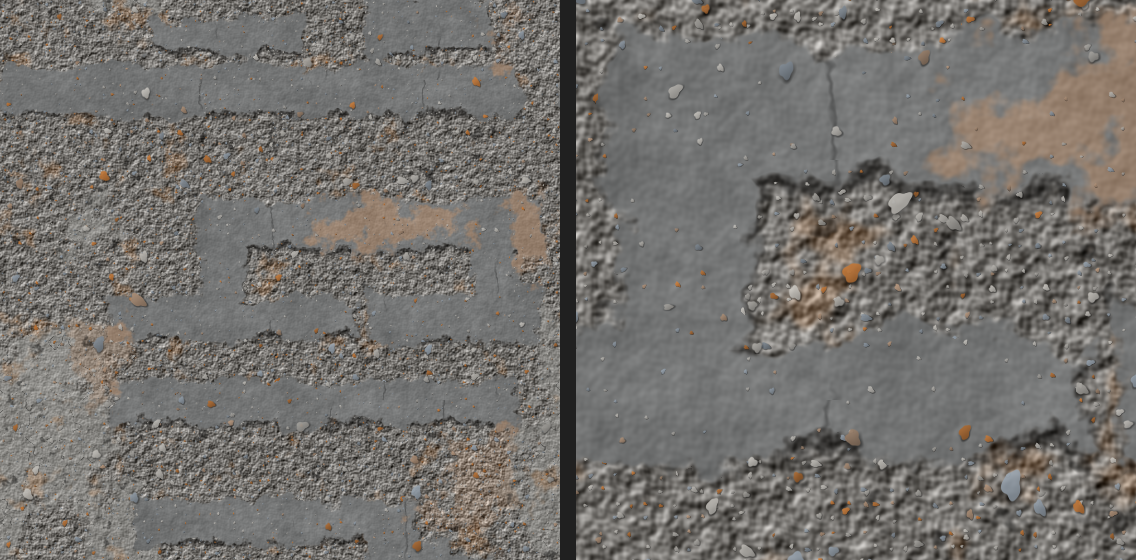
Left: the whole. Right: its middle third, enlarged.
Reproduce this texture procedurally as a Shadertoy shader.

```glsl
// Weathered masonry: smooth mortar courses half buried in rough gravel, with ochre
// stains, crumbling plaster and loose pebbles. Wrapped boxes lay out the zones,
// periodic gradient noise erodes and lights them, jittered cells scatter stones.

const vec2 LIGHT = vec2(-0.6, 0.8);
const vec3 RUBBLE = vec3(0.445, 0.435, 0.42);
const vec3 MORTAR = vec3(0.455, 0.46, 0.46);
const vec3 PLASTER = vec3(0.54, 0.535, 0.52);
const vec3 OCHRE = vec3(0.64, 0.53, 0.44);
const vec3 RUST = vec3(0.70, 0.43, 0.20);
const vec3 SLATE = vec3(0.52, 0.56, 0.60);
const vec3 CHALK = vec3(0.68, 0.67, 0.65);

// Zones as centre.xy, half size.zw
const vec4 SLABS[11] = vec4[](
    vec4(0.465, 0.84, 0.465, 0.043), vec4(0.40, 0.935, 0.14, 0.03),
    vec4(0.77, 0.955, 0.11, 0.05), vec4(0.665, 0.60, 0.30, 0.048),
    vec4(0.405, 0.55, 0.041, 0.10), vec4(0.88, 0.52, 0.04, 0.125),
    vec4(0.42, 0.432, 0.225, 0.034), vec4(0.806, 0.436, 0.15, 0.045),
    vec4(0.56, 0.28, 0.36, 0.038), vec4(0.50, 0.07, 0.25, 0.04),
    vec4(0.73, 0.015, 0.075, 0.025));
const vec4 STAINS[7] = vec4[](
    vec4(0.745, 0.605, 0.09, 0.042), vec4(0.60, 0.59, 0.05, 0.033),
    vec4(0.845, 0.15, 0.055, 0.08), vec4(0.80, 0.085, 0.07, 0.022),
    vec4(0.91, 0.94, 0.022, 0.07), vec4(0.94, 0.59, 0.02, 0.06),
    vec4(0.17, 0.36, 0.045, 0.07));
const vec4 PATCHES[4] = vec4[](
    vec4(0.08, 0.25, 0.10, 0.17), vec4(0.18, 0.575, 0.05, 0.04),
    vec4(0.99, 0.12, 0.04, 0.10), vec4(0.23, 0.04, 0.05, 0.05));

vec3 hash3(vec2 p) {
    vec3 q = fract(p.xyx * vec3(0.1031, 0.1030, 0.0973));
    q += dot(q, q.yxz + 33.33);
    return fract((q.xxy + q.yzz) * q.zyx);
}

float corner(vec2 cell, vec2 offset, float period) {
    float angle = 6.2832 * hash3(mod(cell, period) + period).x;
    return dot(vec2(cos(angle), sin(angle)), offset);
}

// Gradient noise that wraps after an integer period
float noise(vec2 p, float period) {
    vec2 i = floor(p), f = p - i, e = vec2(1.0, 0.0);
    vec2 u = f * f * f * (f * (f * 6.0 - 15.0) + 10.0);
    return mix(mix(corner(i, f, period), corner(i + e, f - e, period), u.x),
        mix(corner(i + e.yx, f - e.yx, period), corner(i + 1.0, f - 1.0, period), u.x), u.y);
}

float fbm(vec2 uv, float frequency, int octaves) {
    float sum = 0.0, weight = 0.6;
    for (int i = 0; i < octaves; i++) {
        sum += weight * noise(uv * frequency, frequency);
        frequency *= 2.0;
        weight *= 0.65;
    }
    return sum;
}

float boxDistance(vec2 uv, vec4 box) {
    vec2 d = abs(fract(uv - box.xy + 0.5) - 0.5) - box.zw;
    return length(max(d, 0.0)) + min(max(d.x, d.y), 0.0);
}

float slabDistance(vec2 uv) {
    float d = 1.0;
    for (int i = 0; i < 11; i++) d = min(d, boxDistance(uv, SLABS[i]));
    return d;
}

// One jittered pebble per cell, with a contact shadow
vec3 addStones(vec3 ground, vec2 uv, float cells, float density) {
    vec2 cell = mod(floor(uv * cells), cells);
    vec3 place = hash3(cell + cells * 3.0), kind = hash3(cell + cells * 5.0 + 57.0);
    if (place.z > density) return ground;
    vec2 p = fract(uv * cells) - 0.5 - 0.4 * (place.xy - 0.5);
    float lit = dot(p, LIGHT), turn = 6.2832 * kind.x;
    p = mat2(cos(turn), -sin(turn), sin(turn), cos(turn)) * p;
    p.y *= 1.0 + 0.7 * kind.y;
    float angle = atan(p.y, p.x);
    float radius = mix(0.09, 0.23, kind.y * kind.x + 0.2 * place.x);
    float d = length(p) - radius * (1.0 + 0.14 * cos(3.0 * angle + turn) + 0.07 * cos(5.0 * angle));
    vec3 colour = kind.z < 0.13 ? RUST : kind.z < 0.24 ? OCHRE : kind.z < 0.5 ? SLATE : CHALK;
    colour *= 0.82 + 0.25 * place.y + 0.12 * lit / radius;
    float shade = smoothstep(0.08, 0.0, d) * smoothstep(0.1, -0.15, lit);
    float edge = cells / iResolution.y;
    return mix(ground * (1.0 - 0.45 * shade), colour, 0.9 * smoothstep(edge, -edge, d));
}

void mainImage(out vec4 fragColor, in vec2 fragCoord) {
    vec2 uv = fragCoord / iResolution.xy;
    float broad = fbm(uv, 7.0, 4), ragged = fbm(uv, 24.0, 4);
    float erosion = 0.035 * broad + 0.025 * ragged;

    // Zone masks
    float stainD = 1.0, patchD = 1.0;
    for (int i = 0; i < 7; i++) stainD = min(stainD, boxDistance(uv, STAINS[i]));
    for (int i = 0; i < 4; i++) patchD = min(patchD, boxDistance(uv, PATCHES[i]));
    float slab = smoothstep(0.004, -0.004, slabDistance(uv) + erosion);
    float above = smoothstep(0.006, -0.004, slabDistance(uv + vec2(-0.002, 0.008)) + erosion);
    float plaster = smoothstep(0.015, -0.015, patchD + 0.15 * broad + 0.06 * ragged) * (1.0 - slab);
    float stain = smoothstep(0.008, -0.018, stainD + 0.08 * broad + 0.07 * ragged);

    // Base colours and directional relief
    float grit = fbm(uv, 64.0, 3);
    float relief = grit - fbm(uv + 0.0025 * LIGHT, 64.0, 3);
    float smoothness = max(slab, 0.6 * plaster);
    vec3 colour = mix(mix(RUBBLE, PLASTER, plaster), MORTAR, slab);
    colour = mix(colour, OCHRE, 0.8 * stain * mix(0.55, 1.0, slab));
    colour = mix(colour, RUST, 0.25 * smoothstep(0.16, 0.4, fbm(uv.yx, 11.0, 4)) * (1.0 - slab));
    colour += mix(0.75, 0.10, smoothness) * relief + mix(0.20, 0.05, smoothness) * grit;
    colour += 0.07 * broad + 0.06 * ragged;

    // Undercut shadows, pits, plaster cracks and faint slab joints
    float undercut = above * (1.0 - slab) * smoothstep(-0.2, 0.15, broad + ragged);
    float pit = smoothstep(0.24, 0.42, -ragged) * (1.0 - slab);
    float crack = smoothstep(0.012, 0.0, abs(broad + 0.08)) * plaster * smoothstep(-0.1, 0.15, ragged);
    float row = floor(uv.y * 7.0);
    float jointX = fract(uv.x * 5.0 + hash3(vec2(row, 9.0)).x + 0.06 * ragged) - 0.5;
    float joint = smoothstep(0.014, 0.0, abs(jointX)) * slab * smoothstep(-0.05, 0.2, broad);
    colour *= 1.0 - 0.5 * undercut - 0.4 * pit - 0.35 * crack - 0.25 * joint;

    // Pebbles from fine to coarse
    for (int i = 4; i >= 0; i--) {
        float cells = floor(14.0 * pow(1.7, float(i)));
        float density = (0.13 + 0.07 * float(i)) * mix(1.0, 0.3, smoothness);
        colour = addStones(colour, uv, cells, density);
    }
    fragColor = vec4(clamp(colour, 0.0, 1.0), 1.0);
}
```
